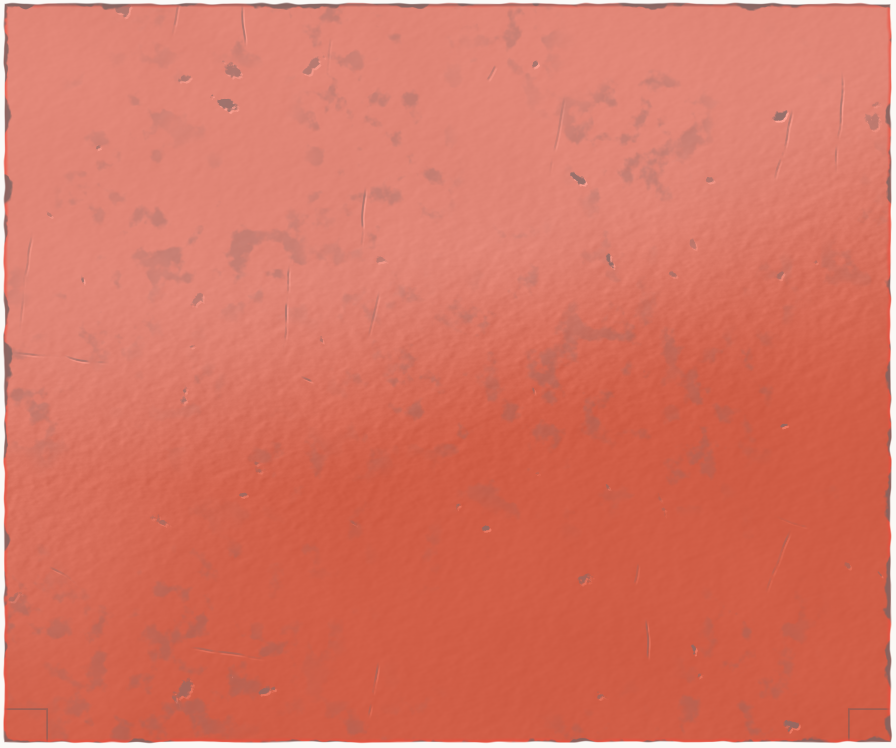
Write a WebGL 2 fragment shader that draws this texture.

```glsl
#version 300 es
precision highp float;
// A worn, painted leather-like panel under a broad diagonal sheen.
// Embossed noise makes the grain; hashed loops scatter chips and scratches;
// the rim is worn by thresholded noise and two corner patches are outlined.

#define SHEEN_COLOR vec3(0.885, 0.525, 0.465)
#define PAINT_COLOR vec3(0.818, 0.365, 0.275)
#define WEAR_COLOR vec3(0.53, 0.42, 0.41)
#define RIM_COLOR vec3(0.93, 0.30, 0.24)
#define PAPER_COLOR vec3(0.985, 0.975, 0.965)
#define GRAIN_SCALE 95.0
#define GRAIN_DEPTH 0.085
#define CHIP_COUNT 46
#define SCRATCH_COUNT 20
#define PATCH_SIZE 0.046

uniform vec2 u_resolution;
out vec4 fragColor;

float hash(vec2 p) {
    vec3 q = fract(vec3(p.xyx) * 0.1031);
    q += dot(q, q.yzx + 33.33);
    return fract((q.x + q.y) * q.z);
}

float noise(vec2 p) {
    vec2 i = floor(p), f = fract(p);
    f = f * f * (3.0 - 2.0 * f);
    float low = mix(hash(i), hash(i + vec2(1, 0)), f.x);
    float high = mix(hash(i + vec2(0, 1)), hash(i + vec2(1, 1)), f.x);
    return mix(low, high, f.y);
}

float fbm(vec2 p) {
    float sum = 0.0, gain = 0.53;
    for (int i = 0; i < 4; i++) {
        sum += gain * noise(p);
        p = mat2(1.6, 1.2, -1.2, 1.6) * p + 7.3;
        gain *= 0.5;
    }
    return sum;
}

vec2 turn(vec2 p, float angle) {
    float c = cos(angle), s = sin(angle);
    return vec2(c * p.x + s * p.y, c * p.y - s * p.x);
}

// Ragged spots where the paint has flaked
float chips(vec2 p, float aspect) {
    float ragged = (fbm(p * 95.0) - 0.5) * 3.6;
    float mask = 0.0;
    for (int i = 0; i < CHIP_COUNT; i++) {
        vec2 id = vec2(float(i), 3.0);
        vec2 center = vec2(hash(id) * aspect, hash(id + 11.0));
        float size = mix(0.005, 0.019, pow(hash(id + 23.0), 2.5));
        vec2 q = turn(p - center, hash(id + 37.0) * 3.14);
        float d = length(q / vec2(size, size * 0.48)) + ragged;
        mask = max(mask, smoothstep(1.05, 0.35, d) * mix(0.25, 0.85, hash(id + 51.0)));
    }
    return mask;
}

// Thin broken lines, most of them steep
float scratches(vec2 p, float aspect, float px) {
    float broken = smoothstep(0.25, 0.65, fbm(p * 48.0));
    float mask = 0.0;
    for (int i = 0; i < SCRATCH_COUNT; i++) {
        vec2 id = vec2(float(i), 71.0);
        vec2 center = vec2(hash(id) * aspect, hash(id + 13.0));
        float angle = mix(1.08, 1.62, hash(id + 29.0));
        if (i % 4 == 0) angle = mix(-0.55, 0.3, hash(id + 31.0));
        float halfLength = mix(0.012, 0.075, pow(hash(id + 43.0), 1.6));
        vec2 q = turn(p - center, angle);
        q.y += (noise(q.xx * 25.0 + id) - 0.5) * 0.005;
        float along = smoothstep(halfLength, halfLength * 0.6, abs(q.x));
        float across = smoothstep(0.0009 + px, 0.0002, abs(q.y));
        mask = max(mask, along * across * broken * mix(0.25, 0.65, hash(id + 59.0)));
    }
    return mask;
}

void main() {
    float px = 1.0 / u_resolution.y;
    float aspect = u_resolution.x * px;
    vec2 p = gl_FragCoord.xy * px;

    // Diagonal sheen, softer towards the left and right sides
    float side = abs(p.x / aspect - 0.5) * 2.0;
    float d = p.y - 0.41 - 0.27 * p.x + 0.03 * (fbm(p * 5.0) - 0.5);
    float spread = 0.16 + 0.13 * side * side;
    float sheen = smoothstep(-spread - 0.04, spread * 0.7, d);
    sheen = max(sheen, 0.5 * smoothstep(0.5, 0.0, p.x) * smoothstep(-0.55, -0.05, d));
    vec3 color = mix(PAINT_COLOR, SHEEN_COLOR, sheen);
    color += 0.022 * (fbm(p * 9.0 + 4.0) - 0.5);

    // Embossed grain, strongest where the sheen falls off
    vec2 g = turn(p, 0.45) * vec2(0.75, 1.1) * GRAIN_SCALE;
    float relief = fbm(g) - fbm(g + vec2(0.25, -0.4));
    float band = exp(-pow((d + 0.05) / 0.16, 2.0));
    color += relief * GRAIN_DEPTH * mix(0.3, 1.0, band);

    // Faint stains, chips and scratches with a lit lower lip
    float stain = smoothstep(0.56, 0.74, fbm(p * 38.0)) * smoothstep(0.42, 0.68, fbm(p * 6.0 + 19.0));
    color = mix(color, WEAR_COLOR, 0.3 * stain);
    vec2 lip = vec2(-0.0022, 0.0026);
    float wear = max(chips(p, aspect), scratches(p, aspect, px));
    float lit = max(chips(p + lip, aspect), scratches(p + lip, aspect, px));
    color += 0.14 * max(lit - wear, 0.0);
    color = mix(color, WEAR_COLOR, wear);

    // Outlined patches in the two lower corners
    vec2 corner = vec2(min(p.x, aspect - p.x) - 0.033, p.y - 0.029);
    vec2 box = abs(corner) - vec2(0.03, PATCH_SIZE * 0.5);
    float outline = abs(max(box.x, box.y));
    color = mix(color, WEAR_COLOR * 0.85, 0.6 * smoothstep(0.0007 + px, 0.0, outline));

    // Rim: vivid edge, darker top, irregular grey wear, pale surround
    vec2 inset = min(p - vec2(0.006, 0.008), vec2(aspect - 0.007, 0.995) - p);
    float edge = min(inset.x, inset.y) + 0.003 * (noise(p * 60.0) - 0.5);
    color = mix(color, RIM_COLOR, 0.7 * smoothstep(0.006, 0.0, edge));
    float topLine = smoothstep(0.004, 0.0, abs(0.994 - p.y));
    color = mix(color, WEAR_COLOR, 0.65 * topLine);
    float bite = 0.03 * (fbm(p * 32.0 + 8.0) - 0.46) - edge;
    color = mix(color, WEAR_COLOR * 0.93, 0.85 * smoothstep(-0.001, 0.003, bite));
    color = mix(PAPER_COLOR, color, smoothstep(-px, px, edge));
    fragColor = vec4(color, 1.0);
}
```
